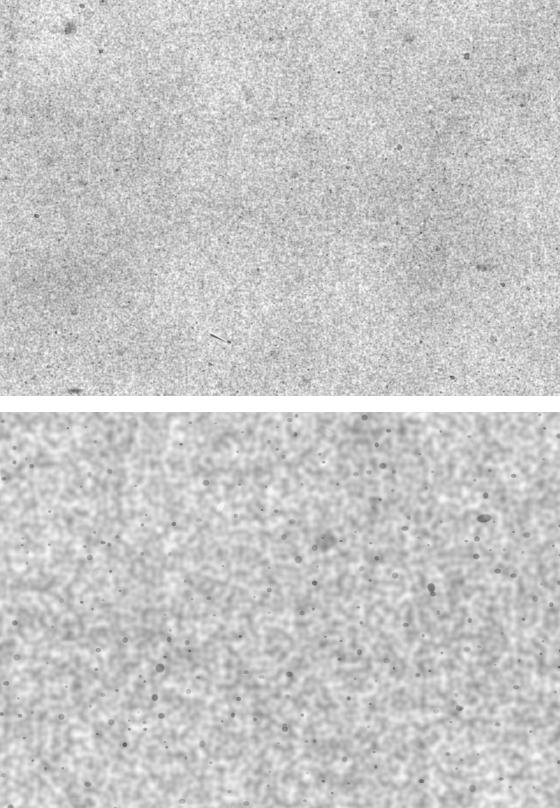
Top, the full canvas; bottom, a detail of the centre.
Give the GLSL for this texture, as a Shadertoy shader.

```glsl
// Weathered pale concrete: broad cloudy tones and fine gradient-noise grain,
// with scattered dark pits, soft stains, smudges and one small splinter.
// All lengths are in units of the canvas height.

// Two random values in 0..1 for a lattice cell
vec2 hash2(vec2 cell) {
    uvec2 v = uvec2(ivec2(cell) + 4096) * 1664525u + 1013904223u;
    v.x += v.y * 1664525u;
    v.y += v.x * 1664525u;
    v ^= v >> 16u;
    v.x += v.y * 1664525u;
    v.y += v.x * 1664525u;
    v ^= v >> 16u;
    return vec2(v & 65535u) / 65535.0;
}

float cornerSlope(vec2 cell, vec2 offset) {
    float angle = 6.2832 * hash2(cell).x;
    return dot(vec2(cos(angle), sin(angle)), offset);
}

float gradientNoise(vec2 p) {
    vec2 i = floor(p), f = p - i;
    vec2 u = f * f * f * (f * (f * 6.0 - 15.0) + 10.0);
    vec2 e = vec2(1, 0);
    return mix(mix(cornerSlope(i, f), cornerSlope(i + e, f - e), u.x),
               mix(cornerSlope(i + e.yx, f - e.yx), cornerSlope(i + 1.0, f - 1.0), u.x), u.y);
}

float clouds(vec2 p) {
    float sum = 0.0, weight = 1.0;
    for (int octave = 0; octave < 5; octave++) {
        sum += weight * gradientNoise(p);
        p = mat2(1.6, 1.2, -1.2, 1.6) * p + 17.3;
        weight *= 0.62;
    }
    return sum;
}

// Coverage of randomly placed round marks, one candidate per cell
float spots(vec2 p, float cells, float share, float radius) {
    float pixel = 1.0 / iResolution.y, cover = 0.0;
    vec2 base = floor(p * cells);
    for (int y = -1; y <= 1; y++)
    for (int x = -1; x <= 1; x++) {
        vec2 cell = base + vec2(x, y);
        vec2 place = hash2(cell), kind = hash2(cell + 371.0);
        vec2 d = p - (cell + place) / cells;
        d.y *= 0.8 + 0.7 * place.x;
        float size = radius * (0.35 + 0.65 * kind.y * kind.y);
        float soft = max(0.7 * pixel, 0.3 * size);
        float mark = 1.0 - smoothstep(size - soft, size + soft, length(d));
        cover = max(cover, mark * step(kind.x, share) * (0.5 + 0.5 * place.y));
    }
    return cover;
}

// Soft elliptical patch, 1 at its centre
float patchAt(vec2 p, vec2 centre, vec2 size) {
    vec2 d = (p - centre) / size;
    return exp(-dot(d, d));
}

float segmentDistance(vec2 p, vec2 a, vec2 b) {
    vec2 along = b - a;
    return length(p - a - along * clamp(dot(p - a, along) / dot(along, along), 0.0, 1.0));
}

void mainImage(out vec4 fragColor, in vec2 fragCoord) {
    vec2 p = fragCoord / iResolution.y;
    float pixel = 1.0 / iResolution.y;
    vec2 warp = vec2(gradientNoise(p * 55.0), gradientNoise(p * 55.0 + 40.0));
    vec2 rough = p + 0.008 * warp;

    // Broad tone: cloudy mottling and worn darker areas
    float tone = 0.799 + 0.075 * clouds(p * 3.2 + 5.0);
    tone -= 0.055 * patchAt(p, vec2(0.22, 0.62), vec2(0.30, 0.16));
    tone -= 0.055 * patchAt(p, vec2(0.18, 0.27), vec2(0.25, 0.13));
    tone -= 0.050 * patchAt(p, vec2(1.16, 0.42), vec2(0.15, 0.28));
    tone -= 0.025 * patchAt(p, vec2(0.75, 0.50), vec2(0.22, 0.15));
    tone += 0.025 * patchAt(p, vec2(0.45, 0.85), vec2(0.30, 0.20));

    // Blotches and sandy grain
    tone += 0.085 * gradientNoise(p * 38.0 + 9.0);
    tone += 0.100 * gradientNoise(p * 72.0 + 23.0);
    tone += 0.150 * gradientNoise(p * 118.0 + 61.0);
    tone += 0.170 * gradientNoise(p * 171.0 + 87.0);

    // Stains, pits and pinholes
    tone -= 0.13 * spots(rough, 13.0, 0.28, 0.014);
    tone -= 0.32 * spots(p + 0.003 * warp, 17.0, 0.16, 0.007);
    tone -= 0.25 * spots(p, 75.0, 0.28, 0.0030);
    tone += 0.10 * spots(rough + 3.0, 20.0, 0.10, 0.007);

    // Ragged smudges
    float ragged = clamp(0.75 + 1.6 * gradientNoise(p * 42.0 + 31.0), 0.0, 1.3);
    float smudge = patchAt(rough, vec2(0.17, 0.93), vec2(0.035, 0.016))
                 + 0.6 * patchAt(rough, vec2(0.03, 0.90), vec2(0.012, 0.07))
                 + 0.6 * patchAt(rough, vec2(0.63, 0.76), vec2(0.014, 0.018))
                 + 0.6 * patchAt(rough, vec2(0.79, 0.645), vec2(0.030, 0.014))
                 + 0.8 * patchAt(rough, vec2(1.22, 0.325), vec2(0.022, 0.012))
                 + 1.2 * patchAt(rough, vec2(0.19, 0.012), vec2(0.014, 0.008));
    tone -= 0.27 * smudge * ragged;

    // Splinter: a pale sliver with a dark underside
    float shade = segmentDistance(p, vec2(0.535, 0.154), vec2(0.580, 0.136));
    float sliver = segmentDistance(p, vec2(0.530, 0.162), vec2(0.572, 0.139));
    tone = mix(tone, 0.25, 0.8 * (1.0 - smoothstep(0.003 - pixel, 0.003 + pixel, shade)));
    tone = mix(tone, 0.95, 1.0 - smoothstep(0.0022 - pixel, 0.0022 + pixel, sliver));

    fragColor = vec4(vec3(clamp(tone, 0.12, 0.96)), 1.0);
}
```
